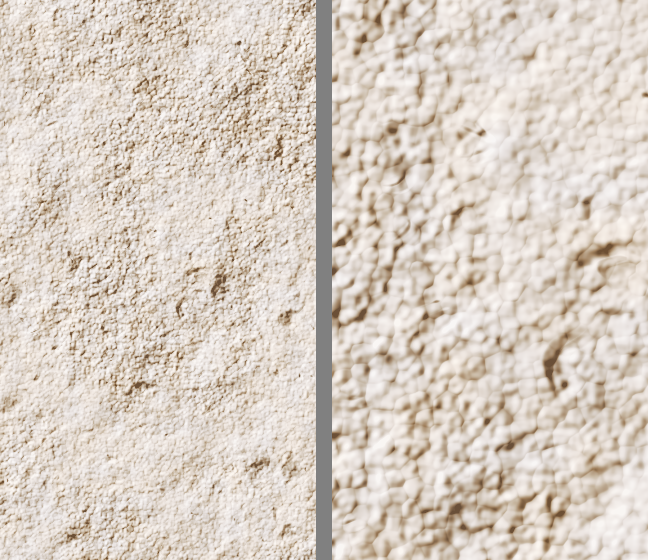
Left, the full canvas; right, a detail of the centre.
A WebGL 2 fragment shader for this texture:

```glsl
#version 300 es
precision highp float;

uniform vec2 u_resolution;
out vec4 fragColor;

// Lengths are fractions of the canvas height, frequencies are cells per height.
const vec2 TO_LIGHT = vec2(-0.78, 0.62);
const int RELIEF_OCTAVES = 6;
const float RELIEF_FREQ = 6.0;
const float RELIEF_LACUNARITY = 2.1;
const float RELIEF_WEIGHT = 0.23;
const float RELIEF_GAIN = 1.4;
const float RELIEF_STEP = 0.65;
const float PATCH_FREQ = 5.0;
const float GRAIN_FREQ = 125.0;
const float GRAIN_SOFTNESS = 14.0;
const float GRAIN_SLOPE = 1.2;
const float GRAIN_CREVICE = 1.8;
const float GRAIN_MEAN_DEPTH = 0.13;
const float LARGE_PIT_FREQ = 8.0;
const float LARGE_PIT_CHANCE = 0.4;
const float SMALL_PIT_FREQ = 24.0;
const float SMALL_PIT_CHANCE = 0.3;
const float PIT_DEPTH = 1.5;
const float PIT_SHADOW = 1.4;
const float PIT_SHADOW_LENGTH = 0.007;
const float CONTRAST = 1.05;
const float TONE_BIAS = -0.2;
const float WARMTH_VARIATION = 0.014;

// Stone colours from lit crest to deep hollow, with the shade where each sits.
const int TONES = 7;
const vec3 TONE_COLOR[TONES] = vec3[](
    vec3(0.98, 0.965, 0.95), vec3(0.92, 0.89, 0.87), vec3(0.85, 0.81, 0.77),
    vec3(0.78, 0.72, 0.64), vec3(0.70, 0.61, 0.51), vec3(0.63, 0.51, 0.38),
    vec3(0.42, 0.31, 0.21));
const float TONE_SHADE[TONES] = float[](-2.2, -0.6, 0.32, 1.0, 1.6, 2.1, 3.0);

vec2 hash2(vec2 cell) {
    vec3 h = fract(cell.xyx * vec3(0.1031, 0.1030, 0.0973));
    h += dot(h, h.yzx + 33.33);
    return fract((h.xx + h.yz) * h.zy);
}

float noise(vec2 p) {
    vec2 i = floor(p), f = fract(p);
    vec2 u = f * f * (3.0 - 2.0 * f);
    float low = mix(hash2(i).x, hash2(i + vec2(1, 0)).x, u.x);
    float high = mix(hash2(i + vec2(0, 1)).x, hash2(i + vec2(1, 1)).x, u.x);
    return 2.0 * mix(low, high, u.y) - 1.0;
}

// Side-lit bumps; each octave is turned to hide the lattice.
float reliefShade(vec2 p, float roughness) {
    const mat2 TURN = mat2(0.8, 0.6, -0.6, 0.8);
    vec2 q = p * RELIEF_FREQ, light = TO_LIGHT;
    float shade = 0.0, weight = RELIEF_WEIGHT;
    for (int i = 0; i < RELIEF_OCTAVES; i++) {
        float fineness = float(i) / float(RELIEF_OCTAVES - 1);
        float slope = noise(q + light * RELIEF_STEP) - noise(q);
        shade += weight * mix(1.0, roughness, fineness) * slope;
        q = TURN * q * RELIEF_LACUNARITY + 19.7;
        light = TURN * light;
        weight *= RELIEF_GAIN;
    }
    return shade;
}

// Round sand grains: dark gaps between them, lit on one flank.
float grainShade(vec2 p) {
    vec2 q = p * GRAIN_FREQ, cell = floor(q), offset = vec2(0.0);
    float total = 1e-5;
    for (int y = -1; y <= 1; y++)
    for (int x = -1; x <= 1; x++) {
        vec2 c = cell + vec2(x, y);
        vec2 d = q - c - hash2(c + 41.0);
        float w = exp(-GRAIN_SOFTNESS * dot(d, d));
        offset += w * d;
        total += w;
    }
    float crevice = -log(total) / GRAIN_SOFTNESS - GRAIN_MEAN_DEPTH;
    return GRAIN_CREVICE * crevice - GRAIN_SLOPE * dot(offset / total, TO_LIGHT);
}

// Scattered elongated hollows, most of them leaning up and to the right.
float pitLayer(vec2 p, float freq, float chance) {
    vec2 q = p * freq, cell = floor(q);
    float depth = 0.0;
    for (int y = -1; y <= 1; y++)
    for (int x = -1; x <= 1; x++) {
        vec2 c = cell + vec2(x, y);
        vec2 pick = hash2(c + freq + 73.0);
        if (pick.x > chance) continue;
        vec2 d = q - c - hash2(c + freq);
        float angle = mix(0.2, 1.9, pick.y);
        vec2 axis = vec2(cos(angle), sin(angle));
        float size = mix(0.05, 0.16, fract(pick.x * 57.0));
        d = vec2(dot(d, axis), dot(d, vec2(-axis.y, axis.x))) / (size * vec2(1.6, 0.8));
        depth = max(depth, 1.0 - smoothstep(0.2, 1.25, length(d)));
    }
    return depth;
}

// Ragged rims come from bending the plane at two scales.
float pits(vec2 p) {
    p += 0.008 * vec2(noise(p * 55.0), noise(p * 55.0 + 31.0));
    p += 0.004 * vec2(noise(p * 150.0 + 7.0), noise(p * 150.0 + 53.0));
    return max(pitLayer(p, LARGE_PIT_FREQ, LARGE_PIT_CHANCE),
               0.7 * pitLayer(p, SMALL_PIT_FREQ, SMALL_PIT_CHANCE));
}

void main() {
    vec2 p = gl_FragCoord.xy / u_resolution.y;

    // Smooth plaster alternates with coarse sandy patches.
    float patches = noise(p * PATCH_FREQ + 3.0) + 0.6 * noise(p * PATCH_FREQ * 2.7 + 11.0);
    float sandy = smoothstep(-0.6, 0.6, patches);
    float roughness = mix(0.7, 1.2, sandy);

    float shade = reliefShade(p, roughness) + roughness * grainShade(p) + mix(-0.25, 0.25, sandy);
    float pit = pits(p);
    float shadow = pit - pits(p + TO_LIGHT * PIT_SHADOW_LENGTH);
    shade = CONTRAST * shade + PIT_DEPTH * pit + PIT_SHADOW * shadow + TONE_BIAS;

    // Shade to stone colour, with a faint drift between warm and cool.
    vec3 color = TONE_COLOR[0];
    for (int i = 1; i < TONES; i++) {
        float t = (shade - TONE_SHADE[i - 1]) / (TONE_SHADE[i] - TONE_SHADE[i - 1]);
        color = mix(color, TONE_COLOR[i], clamp(t, 0.0, 1.0));
    }
    color += WARMTH_VARIATION * noise(p * 38.0 + 5.0) * vec3(0.6, 0.0, -1.0);
    fragColor = vec4(color, 1.0);
}
```
